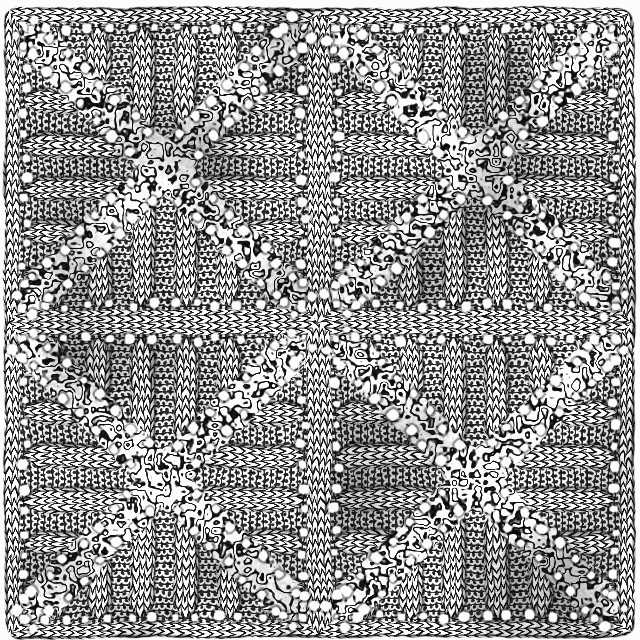
A Shadertoy shader for this pattern:

```glsl
// Engraved knitted square: two by two tiles, each split by an openwork saltire
// into four triangles of knit ribs and purl furrows, joined by chain-stitch seams.
// Tiles are folded about their centres; stitches are warped periodic strokes.

const vec2  CENTRE      = vec2(0.499, 0.496);
const float HALF_SIZE   = 0.4925;  // fabric half width
const float CORNER      = 0.025;
const float PITCH       = 0.487;   // distance between tile centres
const float SEAM        = 0.0195;  // half width of the chain bands
const float RIB         = 0.0677;  // rib plus furrow
const float RIB_HALF    = 0.28;    // rib half width, in parts of RIB
const float LACE        = 0.031;   // half width of the diagonals
const float LACE_HOLE_X = 0.021;   // hole rows either side of the diagonal
const float LACE_GAP    = 0.036;
const float HOLE        = 0.0078;
const vec2  KNIT        = vec2(0.0098, 0.0155);
const vec2  PURL        = vec2(0.0100, 0.0105);
const float WOBBLE      = 0.005;   // hand-made unevenness
const float INK         = 0.04;
const float PAPER       = 0.99;
const float TAU         = 6.2831853;

float hash(vec2 p) {
    p = fract(p * vec2(0.1031, 0.1197));
    p += dot(p, p.yx + 33.33);
    return fract((p.x + p.y) * p.x * 17.0);
}

float noise(vec2 p) {
    vec2 i = floor(p), f = fract(p);
    f = f * f * (3.0 - 2.0 * f);
    return mix(mix(hash(i), hash(i + vec2(1, 0)), f.x),
               mix(hash(i + vec2(0, 1)), hash(i + vec2(1, 1)), f.x), f.y);
}

vec2 noise2(vec2 p) { return vec2(noise(p), noise(p + 57.3)) - 0.5; }

// Chains of slanted strokes; x runs across the columns, y along them
float knitStitch(vec2 p) {
    p += 0.0045 * noise2(p * 75.0 + 40.0);
    float column = floor(p.x / KNIT.x);
    float side = abs(fract(p.x / KNIT.x) - 0.5) * 2.0;
    float wave = 0.5 + 0.5 * cos(TAU * (p.y / KNIT.y + 0.75 * side + 0.4 * hash(vec2(column + 90.0, 7.0))));
    float strand = smoothstep(0.02, 0.5, wave);
    return strand * (1.0 - 0.75 * smoothstep(0.6, 1.0, side));
}

// Staggered light arcs on a dark ground
float purlStitch(vec2 p) {
    p = (p + 0.004 * noise2(p * 90.0 + 70.0)) / PURL;
    p.x += 0.5 * mod(floor(p.y), 2.0);
    vec2 f = fract(p) - 0.5;
    float arc = abs(length(f + vec2(0.0, 0.28)) - 0.42);
    return 0.08 + 0.82 * (1.0 - smoothstep(0.05, 0.25, arc));
}

// Tangled loops as contour lines of noise
float laceStitch(vec2 p) {
    float field = 2.4 * noise(p * 80.0 + 100.0) + 0.7 * noise(p * 170.0 + 200.0);
    return smoothstep(0.0, 0.6, 0.5 + 0.5 * sin(TAU * field));
}

// Distance to a row of uneven eyelets, negative inside
float eyelets(float along, float across, float gap, float seed) {
    float cell = floor(along / gap);
    vec2 key = vec2(cell + 50.0, seed);
    vec2 jitter = vec2(hash(key), hash(key + 19.0)) - 0.5;
    vec2 d = abs(vec2(along - (cell + 0.5) * gap, across) + jitter * 0.008);
    return mix(max(d.x, d.y), length(d), 0.65) - HOLE * mix(0.6, 1.05, hash(key + 31.0));
}

// Ribs and furrows of one triangle; x across, y outward from the tile centre
float ribbing(vec2 p) {
    float offset = fract(p.x / RIB) - 0.5;
    float ends = min(p.y - abs(p.x) - LACE, 0.218 - p.y);
    float halfWidth = RIB_HALF * sqrt(clamp(ends / 0.025, 0.0, 1.0));
    float edge = abs(offset) - halfWidth;
    float rib = knitStitch(p) * (1.08 - 0.4 * smoothstep(-0.14, 0.0, edge));
    float shadow = 1.0 - 0.7 * (1.0 - smoothstep(0.0, 0.09, edge)) * step(0.0, offset);
    return mix(rib, purlStitch(p) * shadow, smoothstep(-0.02, 0.02, edge));
}

void mainImage(out vec4 fragColor, in vec2 fragCoord) {
    vec2 uv = fragCoord / iResolution.xy;
    float soft = max(0.0012, 1.0 / iResolution.y);
    vec2 p = uv - CENTRE + WOBBLE * noise2(uv * 14.0) + 0.003 * noise2(uv * 60.0);

    // Tile coordinates, folded into one quadrant
    vec2 tile = step(0.0, p);
    vec2 q = p - (tile - 0.5) * PITCH;
    vec2 a = abs(q);
    float longSide = max(a.x, a.y);
    float seed = 3.0 + dot(tile, vec2(5, 11)) + dot(step(0.0, q), vec2(23, 47));

    // Triangles
    bool upright = a.y > a.x;
    vec2 r = upright ? vec2(q.x, a.y) : vec2(q.y, a.x);
    float tone = ribbing(r);

    // Openwork diagonals
    float across = abs(a.x - a.y) * 0.7071;
    float along = (a.x + a.y) * 0.7071;
    tone = mix(tone, laceStitch(p + 1.0), 1.0 - smoothstep(LACE - 0.003, LACE + 0.003, across));
    float hole = eyelets(along, across - LACE_HOLE_X, LACE_GAP, seed + (upright ? 70.0 : 0.0));
    hole = along < LACE_GAP ? 1.0 : hole;

    // Seams and the eyelets beside them
    float seamEdge = PITCH * 0.5 - SEAM;
    vec2 s = upright ? p : p.yx;
    float chain = knitStitch(s.yx) * 1.12;
    tone = mix(tone, chain, smoothstep(-soft, soft, longSide - seamEdge));
    hole = min(hole, eyelets(r.x, longSide - seamEdge + 0.007, RIB * 0.5, seed + 90.0));

    // Uneven inking, then clear holes with a dark rim
    tone *= mix(0.72, 1.28, noise(uv * 9.0 + 5.0));
    tone += 0.16 * (noise(uv * 260.0) - 0.4);
    tone *= 1.0 - 0.45 * (1.0 - smoothstep(0.0, 0.004, abs(hole - 0.002)));
    tone = mix(tone, 1.0, 1.0 - smoothstep(-soft, soft, hole));

    // Rounded outer edge with a broken outline
    vec2 e = abs(p) - HALF_SIZE + CORNER;
    float border = length(max(e, 0.0)) + min(max(e.x, e.y), 0.0) - CORNER;
    tone *= 1.0 - 0.8 * noise(uv * 35.0) * smoothstep(-0.007, -0.002, border);
    tone = mix(tone, 1.0, smoothstep(-soft, soft, border));

    fragColor = vec4(vec3(mix(INK, PAPER, clamp(tone, 0.0, 1.0))), 1.0);
}
```
